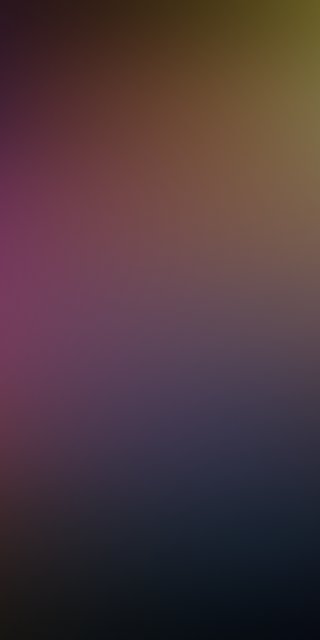
A Shadertoy shader for this background:

```glsl
#define STOPS 7
#define GRAIN 0.004

// Vertical colour ramps, listed from bottom to top
const vec3 LEFT_RAMP[STOPS] = vec3[STOPS](
    vec3(0.09, 0.08, 0.07), vec3(0.20, 0.14, 0.15), vec3(0.37, 0.21, 0.28),
    vec3(0.46, 0.23, 0.36), vec3(0.43, 0.20, 0.33), vec3(0.27, 0.13, 0.21),
    vec3(0.16, 0.08, 0.12));
const vec3 MIDDLE_RAMP[STOPS] = vec3[STOPS](
    vec3(0.04, 0.06, 0.08), vec3(0.12, 0.14, 0.19), vec3(0.26, 0.22, 0.31),
    vec3(0.39, 0.28, 0.35), vec3(0.46, 0.30, 0.29), vec3(0.40, 0.26, 0.19),
    vec3(0.24, 0.17, 0.08));
const vec3 RIGHT_RAMP[STOPS] = vec3[STOPS](
    vec3(0.03, 0.04, 0.07), vec3(0.09, 0.12, 0.17), vec3(0.22, 0.20, 0.26),
    vec3(0.38, 0.30, 0.32), vec3(0.48, 0.38, 0.30), vec3(0.48, 0.42, 0.26),
    vec3(0.40, 0.36, 0.14));

// Catmull-Rom interpolation along a ramp
vec3 sampleRamp(vec3 ramp[STOPS], float height) {
    float position = clamp(height, 0.0, 1.0) * float(STOPS - 1);
    int i = min(int(position), STOPS - 2);
    float t = position - float(i);
    vec3 before = ramp[max(i - 1, 0)];
    vec3 start = ramp[i];
    vec3 end = ramp[i + 1];
    vec3 after = ramp[min(i + 2, STOPS - 1)];
    vec3 slope = end - before;
    vec3 bend = 2.0 * before - 5.0 * start + 4.0 * end - after;
    vec3 twist = 3.0 * (start - end) + after - before;
    return start + 0.5 * t * (slope + t * (bend + t * twist));
}

float hash(vec2 p) {
    return fract(sin(dot(p, vec2(127.1, 311.7))) * 43758.5);
}

void mainImage(out vec4 fragColor, in vec2 fragCoord) {
    vec2 uv = fragCoord / iResolution.xy;

    // Quadratic blend passing through all three ramps
    float x = uv.x;
    vec3 weights = vec3((1.0 - x) * (1.0 - 2.0 * x),
                        4.0 * x * (1.0 - x),
                        x * (2.0 * x - 1.0));
    vec3 color = weights.x * sampleRamp(LEFT_RAMP, uv.y)
               + weights.y * sampleRamp(MIDDLE_RAMP, uv.y)
               + weights.z * sampleRamp(RIGHT_RAMP, uv.y);

    // Faint dither against banding
    color += (hash(fragCoord) - 0.5) * GRAIN;
    fragColor = vec4(clamp(color, 0.0, 1.0), 1.0);
}
```
